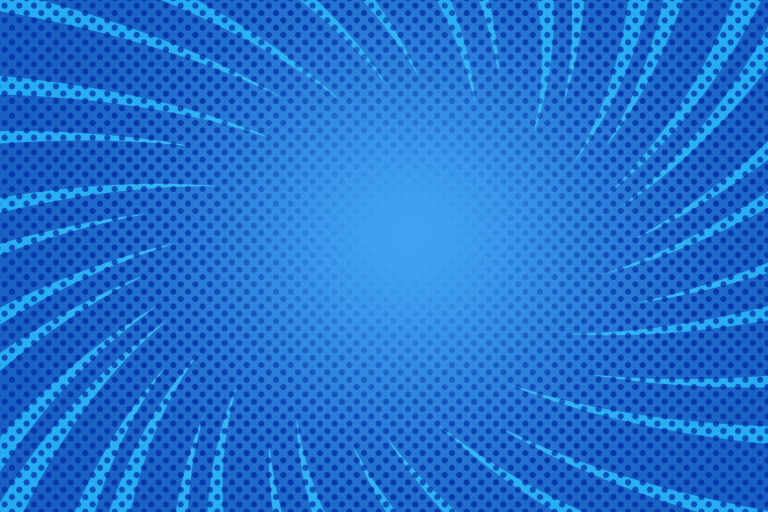
This background is drawn by a Shadertoy shader. Its source:

```glsl
const float TAU = 6.2831853;
const float STREAKS = 36.0;

const vec3 EDGE_BLUE   = vec3(0.09, 0.37, 0.76);
const vec3 CENTRE_BLUE = vec3(0.25, 0.63, 0.95);
const vec3 DOT_BLUE    = vec3(0.03, 0.22, 0.67);
const vec3 STREAK_CYAN = vec3(0.14, 0.67, 0.95);
const vec3 TIP_CYAN    = vec3(0.29, 0.76, 0.96);

// Coverage of a shape from its signed distance
float fill(float dist, float soft) {
    return 1.0 - smoothstep(-soft, soft, dist);
}

// Staggered grid of round dots
float dotGrid(vec2 p, float period, float radius, float soft) {
    vec2 a = mod(p + 0.5 * period, period) - 0.5 * period;
    vec2 b = mod(p, period) - 0.5 * period;
    return fill(min(length(a), length(b)) - radius, soft);
}

// Start angle of a streak: even steps, layered sines and a paired offset
float streakAngle(float i, float parity) {
    float turn = TAU * i / STREAKS;
    float bend = 8.5 * cos(2.0 * turn + 0.25) + 1.8 * cos(turn - 0.52);
    return turn + radians(bend + 1.1 * parity - 4.7);
}

// Inner radius of a streak: long and short ones alternate
float tipRadius(float i, float parity) {
    float wave = cos(2.0 * TAU * (i - 5.5) / STREAKS);
    return 0.336 + wave * (0.0195 + 0.039 * parity);
}

// Tapered spiral streaks around the origin; x is coverage, y is tip glow
vec2 swirl(vec2 p, float soft) {
    float r = max(length(p), 0.001);
    float angle = atan(p.y, p.x) - 0.506 * log(r / 0.3125);
    vec2 result = vec2(0.0);
    for (float i = 0.0; i < STREAKS; i++) {
        float parity = 2.0 * mod(i, 2.0) - 1.0;
        float along = r - tipRadius(i, parity);
        float delta = mod(angle - streakAngle(i, parity) + 0.5 * TAU, TAU) - 0.5 * TAU;
        float dist = abs(delta) * r - 0.055 * along;
        float cover = fill(dist, soft) * smoothstep(0.0, 0.02, along);
        result = max(result, cover * vec2(1.0, exp(-along / 0.1)));
    }
    return result;
}

void mainImage(out vec4 fragColor, in vec2 fragCoord) {
    vec2 p = fragCoord / iResolution.y;
    float aspect = iResolution.x / iResolution.y;
    float soft = 0.8 / iResolution.y;

    // Central glow
    vec2 fromGlow = p - vec2(0.534 * aspect, 0.541);
    float glowDist = length(fromGlow * vec2(0.92, 1.0));
    float glow = exp(-pow(glowDist / 0.43, 2.0));
    vec3 colour = mix(EDGE_BLUE, CENTRE_BLUE, glow);

    // Streaks, in a space flattened to suit the wide canvas
    vec2 fromHub = p - vec2(0.508 * aspect, 0.488);
    vec2 streak = swirl(fromHub / vec2(1.37, 1.0), soft);
    colour = mix(colour, mix(STREAK_CYAN, TIP_CYAN, streak.y), streak.x);

    // Dots, fading out towards the glow
    float dots = dotGrid(p - vec2(0.5104, 0.6595), 0.02865, 0.0059, soft);
    float dotFade = smoothstep(0.03, 0.55, glowDist) * mix(1.0, 0.8, streak.x);
    colour = mix(colour, DOT_BLUE, dots * dotFade);

    fragColor = vec4(colour, 1.0);
}
```
